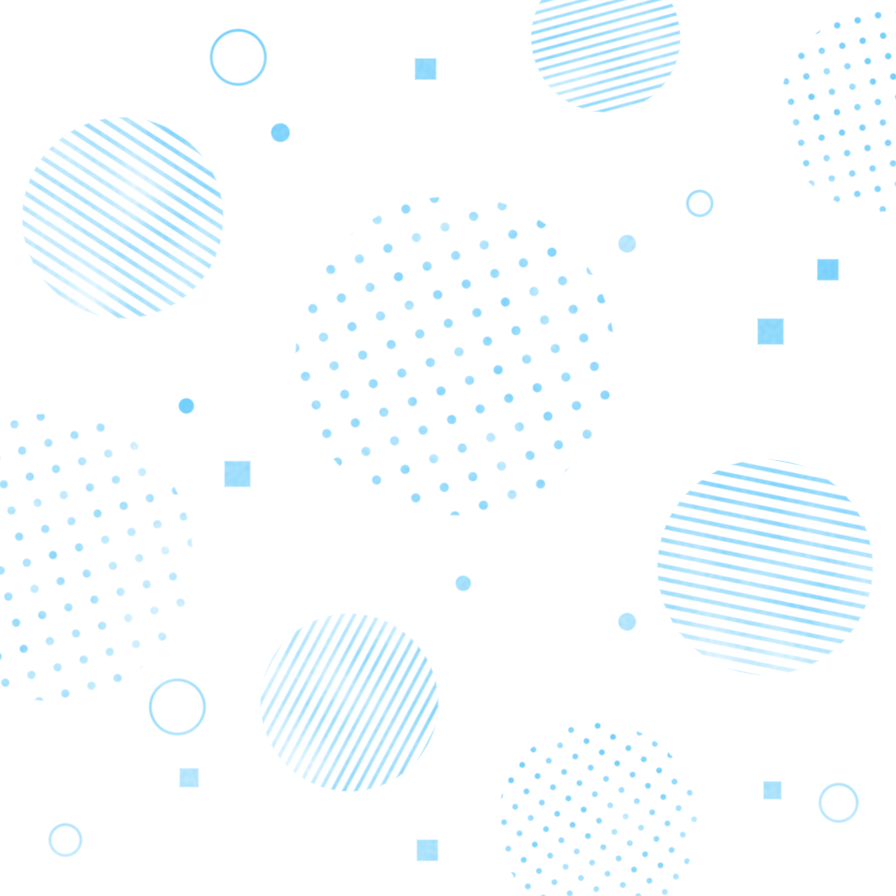
Reproduce this background procedurally as a WebGL 2 fragment shader.

```glsl
#version 300 es
precision highp float;

uniform vec2 u_resolution;
out vec4 fragColor;

#define PAPER vec3(1.0)
#define PALE_INK vec3(0.91, 0.97, 0.995)
#define DEEP_INK vec3(0.45, 0.81, 0.985)
#define EDGE_SOFTNESS 0.0027
#define RING_WIDTH 0.0030
#define STRIPE_FILL 0.33
#define DOT_FILL 0.148
#define WASH_SCALE 17.0
#define WASH_AMOUNT 0.65
#define GRAIN_SCALE 150.0
#define GRAIN_AMOUNT 0.20

float edge; // width of the soft edge in canvas units

vec2 hashGradient(vec2 cell) {
    vec2 h = vec2(dot(cell, vec2(127.1, 311.7)), dot(cell, vec2(269.5, 183.3)));
    return fract(sin(h) * 43758.55) * 2.0 - 1.0;
}

float gradientNoise(vec2 p) {
    vec2 i = floor(p), f = fract(p);
    vec2 u = f * f * f * (f * (f * 6.0 - 15.0) + 10.0);
    vec2 e = vec2(0.0, 1.0);
    float low = mix(dot(hashGradient(i), f), dot(hashGradient(i + e.yx), f - e.yx), u.x);
    float high = mix(dot(hashGradient(i + e.xy), f - e.xy), dot(hashGradient(i + e.yy), f - e.yy), u.x);
    return mix(low, high, u.y);
}

// Soft coverage of a signed distance
float cover(float d) {
    return 1.0 - smoothstep(-0.5 * edge, 0.5 * edge, d);
}

vec2 rotate(vec2 p, float degrees) {
    float a = radians(degrees), c = cos(a), s = sin(a);
    return vec2(c * p.x + s * p.y, c * p.y - s * p.x);
}

float circle(vec2 p, float radius) {
    return length(p) - radius;
}

float square(vec2 p, float halfSide) {
    vec2 q = abs(p) - halfSide;
    return max(q.x, q.y);
}

// Parallel lines
float stripes(vec2 p, float pitch, float degrees) {
    float across = (fract(rotate(p, degrees).y / pitch) - 0.5) * pitch;
    return abs(across) - 0.5 * STRIPE_FILL * pitch;
}

// Square lattice of dots
float lattice(vec2 p, float pitch, float degrees) {
    vec2 q = (fract(rotate(p, degrees) / pitch + 0.5) - 0.5) * pitch;
    return circle(q, DOT_FILL * pitch);
}

// Large discs: centre, radius, ink strength
const vec4 STRIPED[4] = vec4[4](
    vec4(0.137, 0.757, 0.112, 0.42), vec4(0.676, 0.958, 0.083, 0.60),
    vec4(0.854, 0.367, 0.120, 0.55), vec4(0.390, 0.216, 0.099, 0.45));
// Pitch, angle, and the direction in which the ink deepens
const vec4 STRIPE_STYLE[4] = vec4[4](
    vec4(0.0145, -33.0, 0.15, 0.05), vec4(0.0104, 15.0, 0.0, -0.05),
    vec4(0.0143, -11.5, 0.05, 0.22), vec4(0.0117, 62.0, 0.22, -0.05));

const vec4 DOTTED[4] = vec4[4](
    vec4(0.508, 0.603, 0.178, 0.64), vec4(0.055, 0.378, 0.160, 0.52),
    vec4(0.982, 0.876, 0.112, 0.85), vec4(0.667, 0.082, 0.111, 0.70));
// Lattice anchor, pitch, angle
const vec4 LATTICE[4] = vec4[4](
    vec4(0.4366, 0.6155, 0.0340, 20.4), vec4(0.0625, 0.4766, 0.0304, 16.4),
    vec4(0.980, 0.983, 0.0235, 13.9), vec4(0.667, 0.190, 0.0212, -36.0));
const vec2 DOT_DEEPENING[4] = vec2[4](
    vec2(0.05, 0.0), vec2(-0.30, 0.05), vec2(0.10, 0.10), vec2(-0.20, 0.20));

// Small shapes: centre, size, ink strength
const vec4 SQUARES[7] = vec4[7](
    vec4(0.475, 0.923, 0.0117, 0.75), vec4(0.924, 0.699, 0.0117, 0.90),
    vec4(0.860, 0.630, 0.0143, 0.75), vec4(0.265, 0.471, 0.0143, 0.62),
    vec4(0.211, 0.132, 0.0104, 0.42), vec4(0.477, 0.051, 0.0117, 0.52),
    vec4(0.862, 0.118, 0.0098, 0.52));
const vec4 RINGS[5] = vec4[5](
    vec4(0.266, 0.936, 0.0302, 0.85), vec4(0.781, 0.773, 0.0137, 0.60),
    vec4(0.198, 0.211, 0.0302, 0.50), vec4(0.073, 0.0625, 0.0172, 0.38),
    vec4(0.936, 0.104, 0.0207, 0.45));
const vec4 SPOTS[5] = vec4[5](
    vec4(0.313, 0.852, 0.0104, 0.88), vec4(0.208, 0.547, 0.0085, 1.00),
    vec4(0.700, 0.728, 0.0098, 0.42), vec4(0.517, 0.349, 0.0085, 0.58),
    vec4(0.700, 0.306, 0.0098, 0.46));

void lay(inout vec3 colour, float d, float strength) {
    vec3 ink = mix(PALE_INK, DEEP_INK, clamp(strength, 0.0, 1.0));
    colour = mix(colour, ink, cover(d));
}

void main() {
    float pixel = 1.0 / u_resolution.y;
    edge = max(EDGE_SOFTNESS, 1.5 * pixel);
    vec2 p = gl_FragCoord.xy * pixel;
    vec3 colour = PAPER;

    // Watercolour unevenness
    float grain = GRAIN_AMOUNT * gradientNoise(p * GRAIN_SCALE);
    float wash = grain + WASH_AMOUNT * gradientNoise(p * WASH_SCALE);

    for (int i = 0; i < 4; i++) {
        vec4 s = STRIPED[i], style = STRIPE_STYLE[i], t = DOTTED[i], l = LATTICE[i];
        vec2 inStripes = p - s.xy, inDots = p - t.xy;
        float lines = max(stripes(inStripes, style.x, style.y), circle(inStripes, s.z));
        float dots = max(lattice(p - l.xy, l.z, l.w), circle(inDots, t.z));
        lay(colour, lines, s.w + wash + dot(inStripes, style.zw) / s.z);
        lay(colour, dots, t.w + wash + dot(inDots, DOT_DEEPENING[i]) / t.z);
    }
    for (int i = 0; i < 7; i++)
        lay(colour, square(p - SQUARES[i].xy, SQUARES[i].z), SQUARES[i].w + grain);
    for (int i = 0; i < 5; i++) {
        float rim = abs(circle(p - RINGS[i].xy, RINGS[i].z)) - 0.5 * RING_WIDTH;
        lay(colour, rim, RINGS[i].w + 0.5 * wash);
        lay(colour, circle(p - SPOTS[i].xy, SPOTS[i].z), SPOTS[i].w + grain);
    }
    fragColor = vec4(colour, 1.0);
}
```
